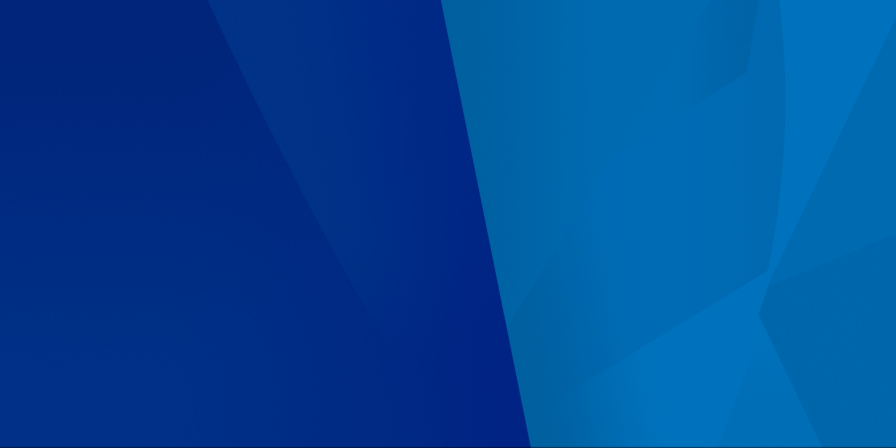
Reproduce this background procedurally as a Shadertoy shader.

```glsl
// Coverage of the half plane to the right of the line running from a to b
float rightOf(vec2 p, vec2 a, vec2 b) {
    vec2 dir = normalize(b - a);
    float w = 0.8 / iResolution.y;
    return smoothstep(-w, w, dot(p - a, vec2(dir.y, -dir.x)));
}

float hash(vec2 p) {
    return fract(sin(dot(p, vec2(127.1, 311.7))) * 43758.5453);
}

vec3 navySide(vec2 p, float edgeX) {
    vec3 base = mix(vec3(0.0, 0.188, 0.53), vec3(0.0, 0.145, 0.48), smoothstep(0.1, 1.0, p.y));
    base = mix(base, vec3(0.0, 0.155, 0.51), 0.7 * smoothstep(0.35, 0.85, p.x));

    // Lighter facet whose slanted edge fades out towards the bottom
    float foldX = 0.4635 + 0.46 * (1.0 - p.y) + 0.075 * (1.0 - p.y) * (1.0 - p.y);
    float w = 0.8 / iResolution.y;
    float facet = smoothstep(-w, w, p.x - foldX) * smoothstep(0.15, 0.5, p.y);
    vec3 col = mix(base, vec3(0.0, 0.195, 0.53), facet);

    // Shade beside the dividing edge
    float shade = smoothstep(0.38, 0.0, edgeX - p.x);
    return mix(col, vec3(0.0, 0.135, 0.52), shade * mix(0.95, 0.6, p.y));
}

vec3 azureSide(vec2 p, float edgeX) {
    vec3 deep = vec3(0.0, 0.375, 0.625);
    vec3 mid = vec3(0.0, 0.42, 0.71);
    vec3 bright = vec3(0.0, 0.447, 0.74);
    float w = 0.8 / iResolution.y;
    float fromEdge = p.x - edgeX;

    // Bright floor with a faint wedge
    vec3 col = mix(deep, bright, smoothstep(0.0, 0.34, fromEdge));
    float wedge = rightOf(p, vec2(1.602, 0.0), vec2(1.693, 0.25)) * smoothstep(0.32, 0.1, p.y);
    col = mix(col, vec3(0.0, 0.427, 0.71), 0.7 * wedge);

    // Central panel with a bowed right side
    float bowX = 1.753 - 0.265 * (p.y - 0.78) * (p.y - 0.78);
    float panel = 1.0 - smoothstep(-w, w, p.x - bowX);
    panel *= 1.0 - rightOf(p, vec2(1.276, 0.128), vec2(1.714, 0.396));
    vec3 panelCol = mix(deep, mid, smoothstep(0.0, 0.33, fromEdge));
    panelCol = mix(panelCol, vec3(0.0, 0.41, 0.69), smoothstep(1.5, 1.74, p.x));
    col = mix(col, panelCol, panel);

    // Light triangle between the divider and the diagonal
    float diagonal = 1.0 - rightOf(p, vec2(1.133, 0.271), vec2(1.367, 0.648));
    vec3 triangleCol = mix(deep, vec3(0.0, 0.415, 0.69), smoothstep(0.0, 0.4, fromEdge + 0.2 * (1.0 - p.y)));
    col = mix(col, triangleCol, diagonal * panel);

    // Upper panel, darkening into its lower right corner
    float upper = 1.0 - rightOf(p, vec2(1.367, 0.648), vec2(1.667, 0.839));
    upper *= 1.0 - rightOf(p, vec2(1.667, 0.839), vec2(1.693, 1.0));
    vec3 upperCol = mix(deep, vec3(0.0, 0.417, 0.70), smoothstep(0.0, 0.42, fromEdge));
    upperCol = mix(upperCol, vec3(0.0, 0.39, 0.655), smoothstep(1.48, 1.67, p.x));
    col = mix(col, upperCol, upper * (1.0 - diagonal));

    // Pointed panel at the right, split by a shallow fold
    float point = rightOf(p, vec2(1.693, 0.297), vec2(1.719, 0.375));
    point *= rightOf(p, vec2(1.719, 0.375), vec2(2.0, 0.961));
    point *= rightOf(p, vec2(1.836, 0.0), vec2(1.693, 0.297));
    float fold = rightOf(p, vec2(1.719, 0.362), vec2(2.0, 0.479));
    vec3 pointCol = mix(vec3(0.0, 0.415, 0.69), vec3(0.0, 0.398, 0.665), 0.8 * fold);
    return mix(col, pointCol, point);
}

void mainImage(out vec4 fragColor, in vec2 fragCoord) {
    vec2 p = fragCoord / iResolution.xy * vec2(2.0, 1.0);

    // The two sides meet at a steep slanted edge
    float edgeX = 1.185 - 0.201 * p.y;
    float azure = rightOf(p, vec2(1.185, 0.0), vec2(0.984, 1.0));
    vec3 col = mix(navySide(p, edgeX), azureSide(p, edgeX), azure);

    // Thin dark line along the bottom, then a trace of grain against banding
    col *= mix(0.6, 1.0, smoothstep(0.001, 0.004, p.y));
    col += (hash(floor(p * 256.0)) - 0.5) * 0.003;
    fragColor = vec4(col, 1.0);
}
```
